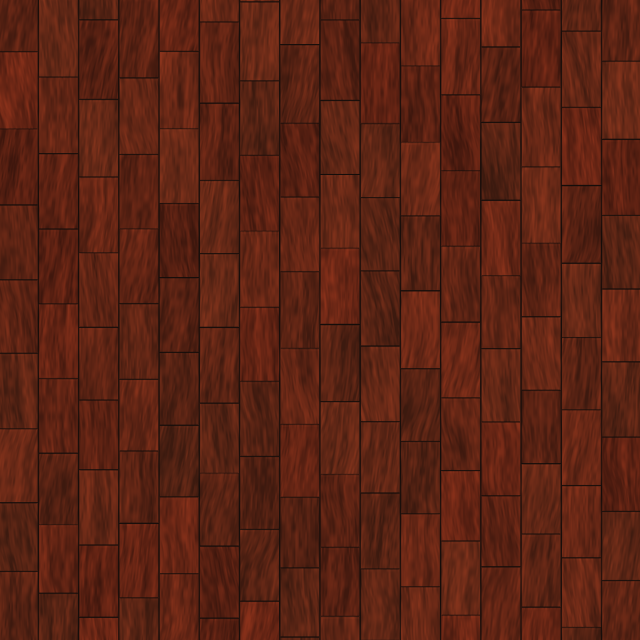
Reproduce this texture procedurally as a Shadertoy shader.

```glsl
// Staggered mahogany floor: upright planks in sixteen columns, each column shifted
// along its length. Stretched value noise gives the grain; a hash per plank varies
// tone, hue and grain slant; thin dark seams of uneven strength part the planks.

const float COLUMNS       = 15.91;   // plank columns across the canvas
const float COLUMN_OFFSET = 0.047;   // part of the first column cut off at the left
const float ROWS          = 9.0;     // planks per canvas height at the bottom
const float ROW_STRETCH   = 0.4;     // planks lengthen gently toward the top
const float ROW_JITTER    = 0.08;    // unevenness of plank lengths
const float SEAM_WIDTH    = 0.0022;  // long joints, in canvas units
const float BUTT_WIDTH    = 0.0019;  // short joints, in canvas units
const float BEVEL_WIDTH   = 0.0022;  // lit rim beside a joint
const float BEVEL_LIGHT   = 0.11;
const float BASE_TONE     = 0.56;
const float PLANK_VARIATION  = 0.36;
const float FIBRE_STRENGTH   = 0.42;
const float STREAK_STRENGTH  = 0.50;
const float FIGURE_STRENGTH  = 0.36;
const vec3 WOOD_DARK  = vec3(0.220, 0.085, 0.050);
const vec3 WOOD_LIGHT = vec3(0.490, 0.180, 0.097);
const vec3 BROWN_CAST = vec3(-0.010, 0.016, 0.010);
const vec3 SEAM_COLOR = vec3(0.075, 0.050, 0.040);

// Lengthwise shift of each column, in planks
const float STAGGER[16] = float[16](
    0.94, 0.62, 0.33, 0.61, 0.96, 0.28, 0.58, 0.02,
    0.33, 0.03, 0.78, 0.35, 0.00, 0.45, 0.18, 0.81);

float hash(vec2 p) {
    vec3 q = fract(p.xyx * 0.1031);
    q += dot(q, q.yzx + 33.33);
    return fract((q.x + q.y) * q.z);
}

float noise(vec2 p) {
    vec2 cell = floor(p), f = fract(p);
    f = f * f * (3.0 - 2.0 * f);
    return mix(mix(hash(cell), hash(cell + vec2(1, 0)), f.x),
               mix(hash(cell + vec2(0, 1)), hash(cell + vec2(1, 1)), f.x), f.y);
}

// Antialiased coverage of a line at distance d from its centre
float line(float d, float width, float pixel) {
    return clamp((0.5 * width - d) / pixel + 0.5, 0.0, 1.0);
}

// Signed wood grain around zero; p in canvas units, seed differs per plank
float grain(vec2 p, vec2 plank, float seed) {
    float slant = (hash(plank + 17.3) - 0.5) * 0.34;
    vec2 q = p + vec2(slant * p.y, 0.0);
    q.x += 0.010 * (noise(q * vec2(20.0, 16.0) + seed) - 0.5);   // wavy fibres
    float fibre  = noise(q * vec2(400.0, 75.0) + seed);
    float streak = noise(q * vec2(190.0, 22.0) + seed * 1.7);
    float figure = noise(q * vec2(62.0, 9.0) + seed * 2.3);
    return FIBRE_STRENGTH * (fibre - 0.5) + STREAK_STRENGTH * (streak - 0.5)
         + FIGURE_STRENGTH * (figure - 0.5);
}

void mainImage(out vec4 fragColor, in vec2 fragCoord) {
    vec2 p = fragCoord / iResolution.xy;
    float pixel = 1.0 / iResolution.y;

    // Plank layout
    float u = p.x * COLUMNS + COLUMN_OFFSET;
    float column = floor(u);
    float v = p.y * (ROWS - ROW_STRETCH * p.y) - STAGGER[int(column) & 15];
    v += ROW_JITTER * (noise(vec2(v * 0.9 + 40.0, column * 7.0)) - 0.5);
    vec2 plank = vec2(column, floor(v) + 3.0);
    vec2 local = vec2(u, v) - floor(vec2(u, v));
    vec2 scale = vec2(COLUMNS, ROWS - 2.0 * ROW_STRETCH * p.y);
    vec2 edge = min(local, 1.0 - local) / scale;

    // Wood
    float seed = hash(plank) * 300.0;
    float tone = BASE_TONE + PLANK_VARIATION * (hash(plank + 5.7) - 0.5);
    tone += grain(p, plank, seed);

    // Lit rims on the left and top of each plank, worn in places
    float rimWear = noise(p * vec2(90.0, 60.0) + seed);
    float rimLeft = line(abs(local.x / scale.x - 0.003), BEVEL_WIDTH, pixel);
    float rimTop  = line(abs((1.0 - local.y) / scale.y - 0.003), BEVEL_WIDTH, pixel);
    tone += BEVEL_LIGHT * rimWear * max(rimLeft, rimTop);

    vec3 color = mix(WOOD_DARK, WOOD_LIGHT, clamp(tone, 0.08, 1.2));
    color += BROWN_CAST * (hash(plank + 9.1) - 0.35);

    // Joints: long ones nearly solid, short ones from faint to black
    float joint = floor(v + 0.5);
    float buttStrength = mix(0.35, 1.0, sqrt(hash(vec2(column, joint + 61.0))));
    float seamStrength = mix(0.75, 1.0, noise(vec2(floor(u + 0.5) * 5.0, p.y * 30.0)));
    float seam = max(line(edge.x, SEAM_WIDTH, pixel) * seamStrength,
                     line(edge.y, BUTT_WIDTH, pixel) * buttStrength);
    color = mix(color, SEAM_COLOR, seam);

    fragColor = vec4(color, 1.0);
}
```
